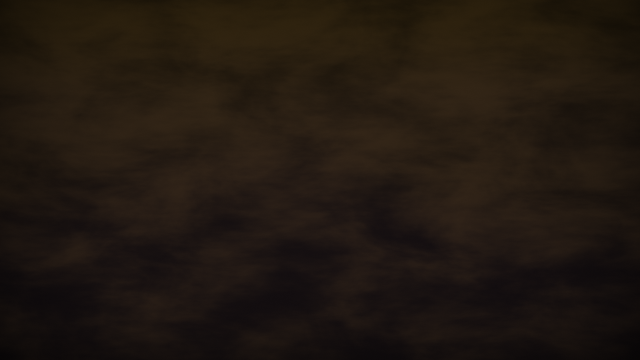
Give the GLSL for this texture, as a WebGL 1 fragment shader.

```glsl
precision highp float;

uniform vec2 u_resolution;

// Colours
const vec3 OLIVE_BROWN = vec3(0.190, 0.140, 0.082);
const vec3 UMBER = vec3(0.188, 0.136, 0.096);
const vec3 PLUM_BLACK = vec3(0.074, 0.054, 0.062);
const vec3 OLIVE_BLACK = vec3(0.100, 0.074, 0.044);

// Cloud shape, in units of the canvas height
const vec2 CLOUD_SCALE = vec2(3.4, 7.0);
const vec2 STREAK_SCALE = vec2(9.0, 36.0);
const float WARP_AMOUNT = 0.40;
const float OCTAVE_GAIN = 0.56;
const float CLOUD_CONTRAST = 1.10;
const float STREAK_CONTRAST = 0.27;

// Light
const float FLOOR_LIGHT = 0.14;
const float CEILING_LIGHT = 0.66;
const float VIGNETTE = 0.62;
const float GRAIN = 0.004;

float hash(vec2 p) {
  vec3 q = fract(p.xyx * vec3(0.1031, 0.1030, 0.0973));
  q += dot(q, q.yzx + 33.33);
  return fract((q.x + q.y) * q.z);
}

vec2 gradient(vec2 cell) {
  float angle = 6.2832 * hash(cell);
  return vec2(cos(angle), sin(angle));
}

float gradientNoise(vec2 p) {
  vec2 i = floor(p);
  vec2 f = p - i;
  vec2 u = f * f * f * (f * (f * 6.0 - 15.0) + 10.0);
  vec2 e = vec2(1.0, 0.0);
  float a = dot(gradient(i), f);
  float b = dot(gradient(i + e), f - e);
  float c = dot(gradient(i + e.yx), f - e.yx);
  float d = dot(gradient(i + e.xx), f - e.xx);
  return mix(mix(a, b, u.x), mix(c, d, u.x), u.y);
}

float fbm(vec2 p) {
  float sum = 0.0;
  float amplitude = 0.6;
  for (int octave = 0; octave < 5; octave++) {
    sum += amplitude * gradientNoise(p);
    p = mat2(1.98, 0.08, -0.08, 1.98) * p + vec2(17.3, 9.1);
    amplitude *= OCTAVE_GAIN;
  }
  return sum;
}

void main() {
  vec2 uv = gl_FragCoord.xy / u_resolution;
  vec2 p = gl_FragCoord.xy / u_resolution.y;

  // Flat drifting clouds with fine horizontal streaks
  vec2 q = p * CLOUD_SCALE + 40.0;
  vec2 warp = vec2(gradientNoise(q * 0.8), gradientNoise(q * 0.8 + 31.7));
  float clouds = fbm(q + WARP_AMOUNT * warp);
  float streaks = fbm(p * STREAK_SCALE + 80.0);
  float tint = gradientNoise(p * vec2(1.5, 3.0) + 120.0);

  // Warm band above, plum shade below
  float height = smoothstep(0.0, 0.70, uv.y + 0.10 * tint);
  float light = mix(FLOOR_LIGHT, CEILING_LIGHT, height);
  light += CLOUD_CONTRAST * clouds + STREAK_CONTRAST * streaks;
  light = smoothstep(-0.25, 1.15, light);

  float warmth = smoothstep(0.25, 0.85, uv.y + 0.20 * tint);
  vec3 shade = mix(PLUM_BLACK, OLIVE_BLACK, warmth);
  vec3 glow = mix(UMBER, OLIVE_BROWN, warmth);
  vec3 color = mix(shade, glow, light);

  // Dim edges, darkest in the corners
  vec2 edge = uv * 2.0 - vec2(1.0, 1.08);
  float falloff = dot(edge * edge, edge * edge * vec2(0.60, 0.40));
  color *= 1.05 - VIGNETTE * falloff;
  color.b *= 1.0 - 0.30 * smoothstep(0.70, 1.0, uv.y);

  // Slight grain hides banding
  color += GRAIN * (hash(gl_FragCoord.xy) - 0.5);
  gl_FragColor = vec4(color, 1.0);
}
```
